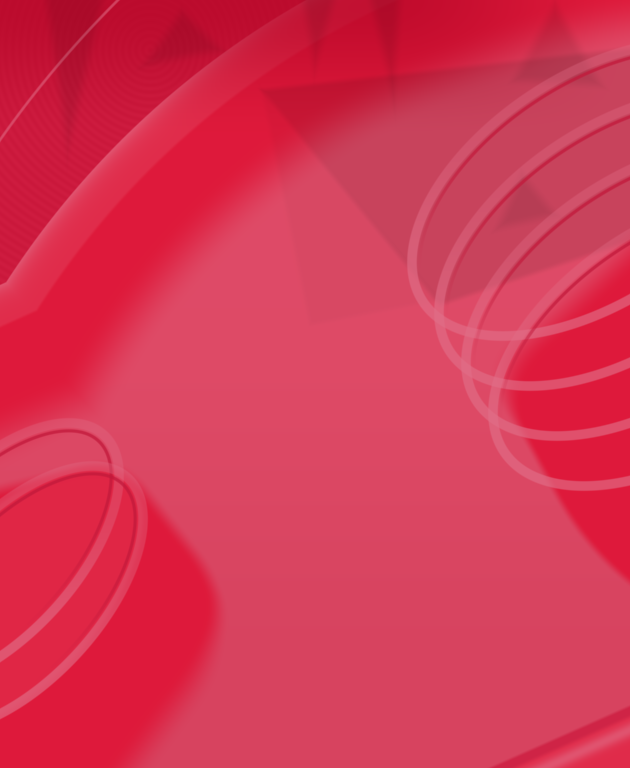
Give the GLSL for this background, as a Shadertoy shader.

```glsl
// Crimson abstract: a curved stepped rim around a rose field, shadow facets above,
// and two soft drums wrapped in tilted glass hoops. Half-planes, circles and sheared
// ellipses give signed distances, which are layered on a 630 x 768 unit canvas.

const vec2 CANVAS = vec2(630.0, 768.0);
const vec3 ROSE = vec3(0.86, 0.28, 0.39);
const vec3 RED = vec3(0.87, 0.10, 0.23);
const vec3 RIM = vec3(0.88, 0.17, 0.29);
const vec3 CRIMSON = vec3(0.80, 0.10, 0.24);
const vec3 DEEP = vec3(0.71, 0.02, 0.15);
const vec3 GLASS = vec3(0.88, 0.43, 0.53);

// Coverage of a shape whose inside is negative
float cover(float d, float softness) {
    return 1.0 - smoothstep(-softness, softness, d);
}

// Negative on the right-hand side of travel from a to b
float halfPlane(vec2 p, vec2 a, vec2 b) {
    return dot(p - a, normalize(vec2(b.y - a.y, a.x - b.x)));
}

float triangle(vec2 p, vec2 a, vec2 b, vec2 c) {
    return max(halfPlane(p, a, b), max(halfPlane(p, b, c), halfPlane(p, c, a)));
}

float smoothMax(float a, float b, float k) {
    float h = max(k - abs(a - b), 0.0) / k;
    return max(a, b) + h * h * k * 0.25;
}

// Approximate distance to an ellipse with half extents and a shear
float tiltedEllipse(vec2 p, vec2 extent, float shear) {
    vec2 u = p / extent;
    float s = 1.0 - shear * shear;
    float f = sqrt(max((dot(u, u) + 2.0 * shear * u.x * u.y) / s, 0.0001));
    vec2 slope = (u + shear * u.yx) / (extent * s);
    return (f - 1.0) * f / max(length(slope), 0.00001);
}

// Outside of a large circle, cut off below a slanted line
float rimStep(vec2 p, float radius, float cut) {
    float arc = radius - length(p - vec2(729.0, 750.0));
    return max(arc, (p.y + 0.45 * p.x - cut) * 0.91);
}

// Stacked hoops with a dark inner line on the upper half
vec3 hoops(vec3 col, vec2 p, vec2 start, vec2 stride, vec2 extent, float shear, int count, float aa) {
    for (int i = 0; i < count; i++) {
        vec2 q = p - start - stride * float(i);
        float d = tiltedEllipse(q, extent, shear);
        float lower = smoothstep(-60.0, 90.0, q.y);
        float groove = cover(abs(d + 8.0) - 1.6, aa) * (1.0 - lower);
        float band = cover(abs(d) - 4.8, aa);
        col = mix(col, CRIMSON * 0.95, groove * 0.75);
        col = mix(col, GLASS, band * mix(0.35, 0.65, lower));
    }
    return col;
}

// Dark shards scattered along the top
vec3 shards(vec3 col, vec2 p) {
    vec2 corner[18] = vec2[18](
        vec2(45, -10), vec2(105, -10), vec2(68, 145),
        vec2(182, 12), vec2(220, 50), vec2(145, 65),
        vec2(303, -5), vec2(335, -5), vec2(315, 65),
        vec2(370, -5), vec2(400, -5), vec2(393, 90),
        vec2(555, 5), vec2(600, 85), vec2(515, 80),
        vec2(522, 175), vec2(555, 215), vec2(498, 228));
    for (int i = 0; i < 18; i += 3) {
        float d = triangle(p, corner[i], corner[i + 1], corner[i + 2]);
        col *= 1.0 - 0.09 * cover(d, 7.0);
    }
    return col;
}

void mainImage(out vec4 fragColor, in vec2 fragCoord) {
    vec2 p = fragCoord / iResolution.xy * CANVAS;
    p.y = CANVAS.y - p.y;
    float aa = CANVAS.y / iResolution.y;

    // Rose field and stepped rim
    vec3 col = mix(ROSE + 0.012, ROSE - 0.018, smoothstep(300.0, 700.0, p.y));
    col = mix(col, RED, cover(rimStep(p, 735.0, 437.0), 32.0));
    float band = rimStep(p, 820.0, 327.0);
    float edge = rimStep(p, 861.0, 285.0);
    col = mix(col, RIM, cover(band, 2.0 * aa));
    col = mix(col, GLASS, 0.65 * exp(-max(edge, 0.0) / 9.0) * cover(band, aa));
    float outer = cover(edge, aa);
    float ripple = sin(length(p - vec2(150.0, 50.0)) * 0.9 + 2.0 * sin(p.x * 0.03));
    col = mix(col, CRIMSON + 0.008 * ripple, outer);

    // Fine arc, top shade and facets
    float arc = abs(length(p - vec2(856.0, 742.0)) - 1046.5) - 1.3;
    float topShade = (1.0 - smoothstep(0.0, 140.0, p.y)) * (1.0 - smoothstep(380.0, 640.0, p.x));
    col = mix(col, DEEP, 0.7 * topShade);
    col = mix(col, GLASS, 0.55 * cover(arc, aa));
    float facet = triangle(p, vec2(262, 90), vec2(1500, -50), vec2(440, 305));
    float faint = triangle(p, vec2(262, 90), vec2(440, 300), vec2(310, 325));
    col *= 1.0 - 0.10 * cover(facet, 4.0) - 0.03 * cover(faint, 4.0);
    col = shards(col, p);

    // Right drum
    float side = halfPlane(p, vec2(590, 555), vec2(505, 400));
    float lid = halfPlane(p, vec2(505, 365), vec2(630, 250));
    float foot = halfPlane(p, vec2(630, 583), vec2(590, 555));
    float drum = smoothMax(smoothMax(side, foot, 30.0), lid, 50.0);
    col = mix(col, RED, cover(drum, mix(5.0, 20.0, smoothstep(450.0, 330.0, p.y))));
    col = hoops(col, p, vec2(594, 189), vec2(27, 50), vec2(182, 147), 0.5, 4, aa);

    // Left drum
    lid = halfPlane(p, vec2(0, 490), vec2(100, 465));
    side = halfPlane(p, vec2(135, 480), vec2(215, 580));
    foot = halfPlane(p, vec2(215, 655), vec2(130, 768));
    drum = smoothMax(smoothMax(side, p.x - 222.0, 30.0), foot, 40.0);
    drum = smoothMax(drum, lid, 40.0);
    col = mix(col, RED, cover(drum, mix(9.0, 22.0, smoothstep(580.0, 720.0, p.y))));
    float face = tiltedEllipse(p - vec2(18, 598), vec2(125, 133), 0.6);
    col = mix(col, RIM, 0.7 * cover(face, 3.0) * cover(drum, 12.0));
    col = hoops(col, p, vec2(-6, 555), vec2(24, 43), vec2(125, 132), 0.6, 2, aa);

    // Lower right ledge
    float ledge = halfPlane(p, vec2(490, 768), vec2(630, 706));
    col = mix(col, CRIMSON, 0.75 * cover(ledge, 2.0 * aa));
    col = mix(col, RIM, cover(ledge + 10.0, 3.0));
    col = mix(col, GLASS, 0.6 * exp(-pow((ledge + 22.0) / 7.0, 2.0)));

    fragColor = vec4(clamp(col, 0.0, 1.0), 1.0);
}
```
